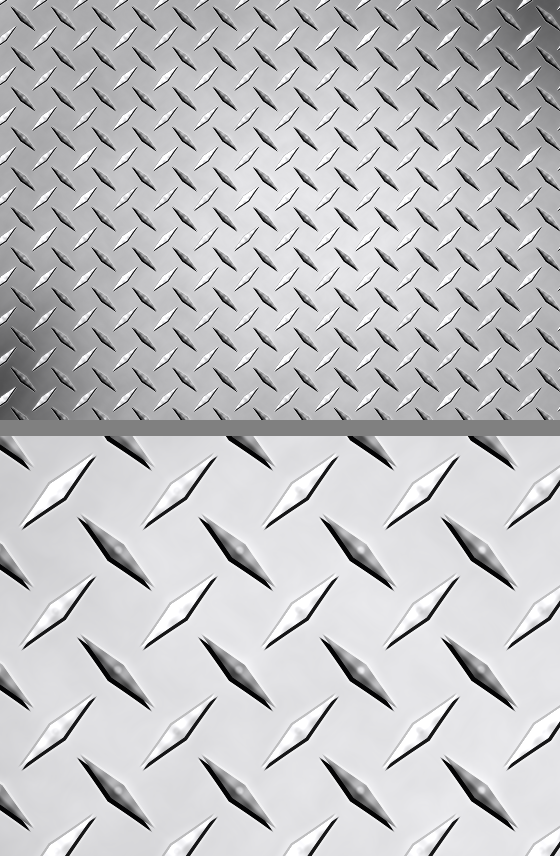
Top: the whole. Bottom: its middle third, enlarged.
This texture is drawn by a WebGL 1 fragment shader. Its source:

```glsl
precision highp float;
// Steel tread plate: slim raised studs on two interleaved square lattices,
// one leaning right and catching the light, one leaning left and in shade.
// Each stud is a tapered lens; the sheet has broad lighting and soft mottling.
uniform vec2 u_resolution;

#define GRID vec2(10.397, 10.473)   // repeats per canvas height
#define LATTICE_START vec2(0.09, 0.527)
#define STUD_LENGTH 0.46            // half length, in repeats
#define STUD_WIDTH 0.080            // half width, in repeats
#define SHADOW_SHIFT 0.036
#define RIM_SHIFT 0.016
#define MOTTLE 0.030
#define WEAR 0.12
#define INK vec3(0.01, 0.01, 0.015)
#define STEEL_TINT vec3(0.996, 0.996, 1.008)

float hash(vec2 cell) {
  return fract(sin(dot(cell, vec2(27.17, 91.73))) * 4375.85);
}

// Cloudy variation from warped, layered sines, about -1 to 1
float clouds(vec2 p) {
  float sum = 0.0;
  float gain = 0.5;
  for (int i = 0; i < 4; i++) {
    p += 0.6 * sin(p.yx * 1.3 + 1.7);
    sum += gain * sin(p.x) * sin(p.y + 0.8);
    p = mat2(1.4, 1.1, -1.1, 1.4) * p + 2.3;
    gain *= 0.6;
  }
  return sum;
}

// Broad light on the sheet: bright centre, two dark opposite corners
float sheetLight(vec2 uv) {
  float radius = length((uv - vec2(0.57, 0.48)) * vec2(1.0, 0.85));
  float light = mix(0.90, 0.68, smoothstep(0.04, 0.58, radius));
  vec2 lowLeft = (uv - vec2(-0.03, 0.05)) / vec2(0.16, 0.24);
  vec2 topRight = (uv - vec2(1.04, 1.03)) / vec2(0.24, 0.29);
  light -= 0.38 * exp(-dot(lowLeft, lowLeft));
  light -= 0.34 * exp(-dot(topRight, topRight));
  return light;
}

// Coverage of a lens along x, fat in the middle and closed at the tips
float lens(vec2 q, float width, float blur) {
  float taper = max(1.0 - abs(q.x) / STUD_LENGTH, 0.0);
  float edge = width * pow(taper, 1.15) - abs(q.y);
  return smoothstep(-blur, blur, edge) * smoothstep(0.02, 0.14, taper);
}

// Lays one lattice of studs over the sheet; lean is +1 or -1
vec3 addStuds(vec3 color, vec2 g, float lean, float light, float blur) {
  vec2 cell = floor(g);
  vec2 f = fract(g) - 0.5;
  float worn = hash(cell + lean * 13.0) - 0.5;
  float lit = step(0.0, lean);
  // x runs along the stud, y points to its upper side
  vec2 q = vec2(f.x + lean * f.y, f.y - lean * f.x) * 0.7071;
  float width = STUD_WIDTH * (1.0 + WEAR * worn);

  // Soft pressed halo and thin upper rim
  color += 0.06 * lens(q, width * 1.5, 0.07);
  float rim = lens(q - vec2(0.0, RIM_SHIFT), width, blur);
  color = mix(color, vec3(mix(0.95, 0.55, lit) * mix(0.7, 1.08, light)), rim * 0.5);

  // Pale glint under the hard shadow
  float drop = SHADOW_SHIFT * mix(1.0, 0.72, lit);
  float glint = lens(q + vec2(0.0, drop + RIM_SHIFT), width, blur);
  color = mix(color, vec3(0.97) * mix(0.75, 1.03, light), glint * 0.5);
  float shadow = lens(q + vec2(0.0, drop), width, blur);
  color = mix(color, INK, shadow * mix(1.0, 0.92, lit));

  // Two facets split by a ridge, with a small worn cap
  float ridge = smoothstep(-0.02, 0.02, q.y + 0.01);
  float bright = mix(0.88, 1.02, ridge) * mix(0.9, 1.03, light);
  float shaded = mix(0.34, 0.64, ridge) * mix(0.6, 1.12, light);
  float face = mix(shaded, bright, lit) + WEAR * worn;
  face += 0.06 * sin(q.x * 38.0 + worn * 20.0);
  float cap = 1.0 - smoothstep(0.015, 0.045, length(q - vec2(0.02 * worn, 0.01)));
  face += cap * mix(0.18, -0.1, lit);
  return mix(color, face * STEEL_TINT, lens(q, width * 0.95, blur));
}

void main() {
  vec2 p = gl_FragCoord.xy / u_resolution.y;
  vec2 uv = gl_FragCoord.xy / u_resolution;
  float blur = 0.5 * GRID.y / u_resolution.y;

  // Bare sheet with cloudy mottling and faint grain
  float light = sheetLight(uv);
  float steel = light + MOTTLE * clouds(p * 17.0);
  steel += 0.4 * MOTTLE * clouds(p * 90.0);
  vec3 color = steel * STEEL_TINT;

  vec2 g = p * GRID - LATTICE_START + 0.5;
  color = addStuds(color, g, 1.0, light, blur);
  color = addStuds(color, g + 0.5, -1.0, light, blur);
  gl_FragColor = vec4(clamp(color, 0.0, 1.0), 1.0);
}
```
